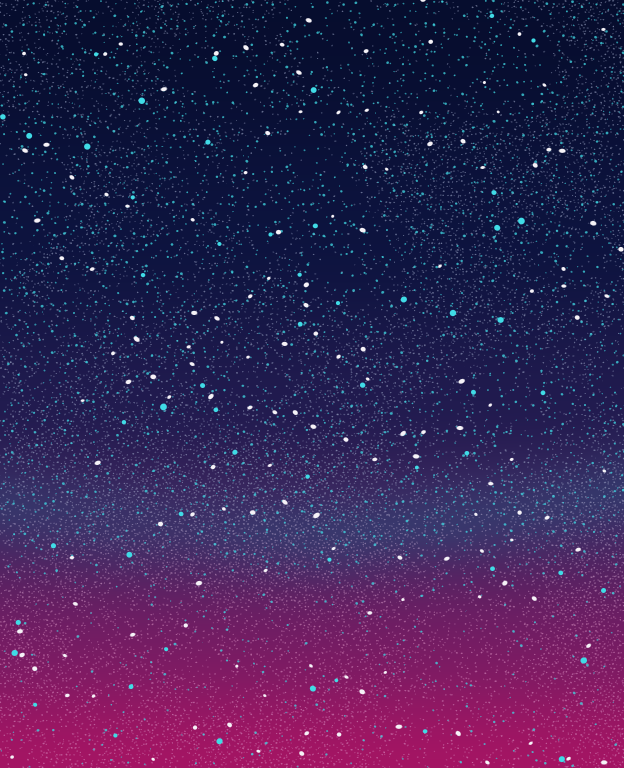
Give the GLSL for this background, as a WebGL 1 fragment shader.

```glsl
precision highp float;
// Starry night sky: navy fading to magenta, a teal haze band, dust and scattered stars.

uniform vec2 u_resolution;

const vec3 CYAN = vec3(0.25, 0.86, 0.90);
const vec3 WHITE = vec3(0.96, 0.95, 0.97);

float hash(vec2 p) {
  return fract(sin(dot(p, vec2(127.1, 311.7))) * 43758.5453);
}

float noise(vec2 p) {
  vec2 i = floor(p);
  vec2 f = fract(p);
  f = f * f * (3.0 - 2.0 * f);
  float low = mix(hash(i), hash(i + vec2(1.0, 0.0)), f.x);
  float high = mix(hash(i + vec2(0.0, 1.0)), hash(i + 1.0), f.x);
  return mix(low, high, f.y);
}

float fbm(vec2 p) {
  float sum = 0.0;
  float weight = 0.5;
  for (int i = 0; i < 4; i++) {
    sum += weight * noise(p);
    p = p * 2.03 + 17.3;
    weight *= 0.5;
  }
  return sum / 0.9375;
}

// Vertical gradient; depth runs from 0 at the top to 1 at the bottom.
vec3 skyColor(float depth) {
  vec3 c = mix(vec3(0.025, 0.050, 0.180), vec3(0.050, 0.075, 0.245), smoothstep(0.0, 0.34, depth));
  c = mix(c, vec3(0.130, 0.105, 0.310), smoothstep(0.30, 0.55, depth));
  c = mix(c, vec3(0.260, 0.145, 0.375), smoothstep(0.52, 0.70, depth));
  c = mix(c, vec3(0.460, 0.110, 0.390), smoothstep(0.66, 0.86, depth));
  return mix(c, vec3(0.640, 0.080, 0.390), smoothstep(0.82, 1.0, depth));
}

// Coverage of one jittered star per grid cell, kept with the given probability.
float stars(vec2 p, float cell, float radius, float density, float stretch, float seed, float pixel) {
  vec2 id = floor(p / cell) + seed;
  float r = radius * mix(0.65, 1.2, hash(id + 5.7));
  float margin = min(r * (1.0 + stretch) / cell, 0.45);
  vec2 jitter = vec2(hash(id + 1.3), hash(id + 2.9));
  vec2 d = (fract(p / cell) - mix(vec2(margin), vec2(1.0 - margin), jitter)) * cell;
  float angle = (hash(id + 8.1) - 0.5) * 1.6;
  d = mat2(cos(angle), -sin(angle), sin(angle), cos(angle)) * d;
  d.x /= 1.0 + stretch * hash(id + 3.3);
  float kept = step(hash(id + 11.9), density);
  return kept * clamp((r - length(d)) / pixel + 0.5, 0.0, 1.0);
}

void main() {
  vec2 p = gl_FragCoord.xy / u_resolution.y;
  float pixel = 1.0 / u_resolution.y;
  float across = gl_FragCoord.x / u_resolution.x;
  float depth = 1.0 - p.y;

  // Sky with a curved, cloudy teal band
  vec3 color = skyColor(depth);
  float cloud = fbm(p * vec2(5.0, 9.0) + 3.0);
  float bend = across - 0.45;
  float offset = (p.y - 0.305 - 0.18 * bend * bend) / 0.055;
  float band = exp(-offset * offset);
  color = mix(color, vec3(0.190, 0.270, 0.460), band * (0.25 + 0.5 * cloud));

  // Dust gathers in patches above and thickens around the band
  float patches = smoothstep(0.36, 0.68, fbm(p * 6.5 + 31.0));
  float lowDust = smoothstep(0.52, 0.66, depth) * (1.0 - 0.5 * smoothstep(0.74, 1.0, depth));
  vec2 gap = (vec2(across, depth) - vec2(0.40, 0.26)) / vec2(0.20, 0.15);
  float clearing = 1.0 - 0.7 * exp(-dot(gap, gap));
  float dustDensity = (0.08 + 0.48 * patches) * clearing + 0.34 * lowDust;
  vec3 dustColor = mix(vec3(0.62, 0.66, 0.78), vec3(0.84, 0.54, 0.74), smoothstep(0.60, 0.85, depth));
  for (int i = 0; i < 2; i++) {
    float seed = 40.0 + 61.0 * float(i);
    vec2 q = p + 0.0031 * float(i);
    float grain = stars(q, 0.0062, 0.00085, dustDensity, 0.4, seed, pixel);
    color = mix(color, dustColor, grain * (0.35 + 0.25 * float(i)));
  }

  // Fine cyan stars, sparse in the magenta part
  float fade = 1.0 - 0.75 * smoothstep(0.62, 0.80, depth);
  float cyanDensity = fade * (0.20 + 0.30 * fbm(p * 5.0 + 70.0) + 0.12 * band);
  color = mix(color, CYAN, 0.75 * stars(p, 0.0130, 0.00145, cyanDensity, 0.2, 211.0, pixel));
  color = mix(color, CYAN, 0.60 * stars(p + 0.4, 0.0100, 0.00105, cyanDensity, 0.2, 317.0, pixel));

  // White stars, with a loose cluster left of the centre
  vec2 c = (vec2(across, depth) - vec2(0.27, 0.46)) / vec2(0.24, 0.07);
  float whiteDensity = 0.22 + 0.35 * exp(-dot(c, c));
  color = mix(color, WHITE, stars(p, 0.038, 0.0026, whiteDensity, 0.6, 419.0, pixel));

  // Large cyan stars
  color = mix(color, CYAN, stars(p, 0.060, 0.0036, 0.25, 0.1, 523.0, pixel));

  gl_FragColor = vec4(color, 1.0);
}
```
